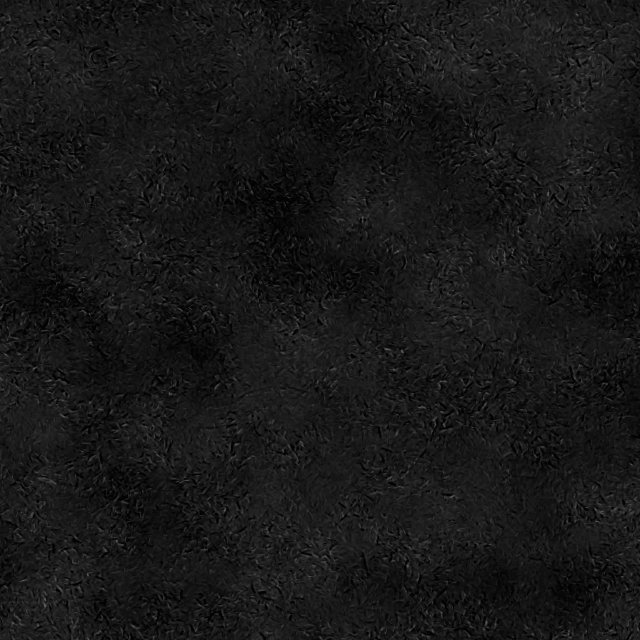
Write a three.js fragment shader that draws this texture.

```glsl
// Dark worn suede: soft charcoal clouds under a nap of tiny fibres and nicks.
// Clouds are fractal value noise; fibres and nicks are short, nearly straight
// strokes, one per grid cell, each with a core and an opposite rim on one side.

varying vec2 vUv;

const vec3 BASE_COLOR = vec3(0.090);
const float CLOUD_CELLS = 8.5;
const float CLOUD_CONTRAST = 0.165;
const float FLOW_CELLS = 16.0;
const float PATCH_CELLS = 20.0;
const float FIBRE_CELLS = 100.0;
const float FIBRE_CONTRAST = 0.062;
const float HAIR_CELLS = 155.0;
const float HAIR_CONTRAST = 0.050;
const float NICK_CELLS = 58.0;
const float NICK_DEPTH = 0.12;
const float NICK_SHARE = 0.5;
const float GRAIN_CELLS = 256.0;
const float GRAIN_CONTRAST = 0.075;
const float DARKEST = 0.012;
const float BRIGHTEST = 0.34;
const float TAU = 6.2831853;

float hash(vec2 p) {
  vec3 q = fract(p.xyx * 0.1031);
  q += dot(q, q.yzx + 33.33);
  return fract((q.x + q.y) * q.z);
}

vec2 hash2(vec2 p) {
  return vec2(hash(p + 17.0), hash(p + 71.0));
}

float valueNoise(vec2 p) {
  vec2 cell = floor(p);
  vec2 f = fract(p);
  f = f * f * (3.0 - 2.0 * f);
  float low = mix(hash(cell), hash(cell + vec2(1.0, 0.0)), f.x);
  float high = mix(hash(cell + vec2(0.0, 1.0)), hash(cell + 1.0), f.x);
  return mix(low, high, f.y);
}

float fractalNoise(vec2 p) {
  float sum = 0.0;
  float weight = 0.5;
  for (int i = 0; i < 5; i++) {
    sum += weight * valueNoise(p);
    p = mat2(1.6, 1.2, -1.2, 1.6) * p + 13.7;
    weight *= 0.55;
  }
  return sum / 1.055;
}

// One bent, tapered stroke: core of +1 with an opposite rim along one side.
float stroke(vec2 p, float angle, float halfLength, float width, float bend) {
  float c = cos(angle);
  float s = sin(angle);
  p = vec2(c * p.x + s * p.y, c * p.y - s * p.x);
  float along = p.x / halfLength;
  float across = (p.y + bend * p.x * p.x) / width;
  float taper = 1.0 - smoothstep(0.35, 1.0, abs(along));
  float rim = across - 1.8;
  return taper * (exp(-across * across) - 0.5 * exp(-rim * rim));
}

// Dark nicks at random angles; only a share of the cells holds one.
float nicks(vec2 p) {
  vec2 home = floor(p);
  float sum = 0.0;
  for (int y = -1; y <= 1; y++) {
    for (int x = -1; x <= 1; x++) {
      vec2 cell = home + vec2(float(x), float(y));
      vec2 shape = hash2(cell + 210.0);
      float present = step(hash(cell + 305.0), NICK_SHARE);
      float angle = TAU * hash(cell + 402.0);
      float halfLength = mix(0.18, 0.85, shape.x * shape.x);
      float bend = 0.9 * (shape.y - 0.5);
      float depth = mix(0.35, 1.2, hash(cell + 511.0));
      vec2 offset = p - cell - hash2(cell);
      sum += present * depth * stroke(offset, angle, halfLength, 0.1, bend);
    }
  }
  return sum;
}

// Light and dark fibres that loosely follow the local flow angle.
float fibres(vec2 p, float flow) {
  vec2 home = floor(p);
  float sum = 0.0;
  for (int y = -1; y <= 1; y++) {
    for (int x = -1; x <= 1; x++) {
      vec2 cell = home + vec2(float(x), float(y));
      vec2 shape = hash2(cell + 620.0);
      float angle = flow + 2.0 * (hash(cell + 733.0) - 0.5);
      float tone = 2.0 * hash(cell + 841.0) - 0.9;
      tone *= 0.5 + 0.8 * abs(tone);
      float halfLength = mix(0.4, 0.98, shape.x);
      vec2 offset = p - cell - hash2(cell + 150.0);
      float bend = 0.4 * (shape.y - 0.5);
      sum += tone * stroke(offset, angle, halfLength, 0.16, bend);
    }
  }
  return sum;
}

void main() {
  // Broad tones and the patches where the surface is more worn
  float cloud = fractalNoise(vUv * CLOUD_CELLS + 4.3) - 0.5;
  float wear = smoothstep(0.28, 0.72, fractalNoise(vUv * PATCH_CELLS + 41.0));
  float flow = -0.6 + TAU * 0.6 * (valueNoise(vUv * FLOW_CELLS + 80.0) - 0.5);

  // Fine surface relief, with the strongest light fibres lifted into flecks
  float nap = FIBRE_CONTRAST * fibres(vUv * FIBRE_CELLS, flow)
    + HAIR_CONTRAST * fibres(vUv * HAIR_CELLS + 300.0, flow + 0.4)
    + GRAIN_CONTRAST * (valueNoise(vUv * GRAIN_CELLS) - 0.5);
  nap *= mix(0.6, 1.5, wear);
  nap += 2.0 * max(nap, 0.0) * max(nap, 0.0);
  float cuts = nicks(vUv * NICK_CELLS) * mix(0.3, 1.4, wear);

  float shade = CLOUD_CONTRAST * cloud + nap - NICK_DEPTH * cuts;
  gl_FragColor = vec4(clamp(BASE_COLOR + shade, DARKEST, BRIGHTEST), 1.0);
}
```
